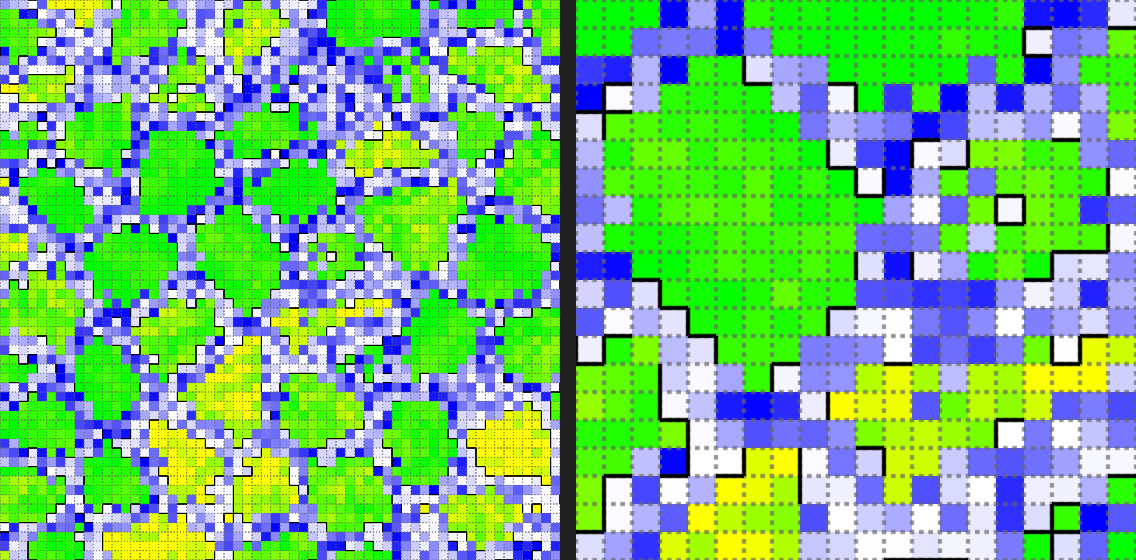
Left, the full canvas; right, a detail of the centre.
Reproduce this pattern procedurally as a three.js fragment shader.

```glsl
// Draws a gridded mosaic of green and yellow grains parted by ragged white and blue walls.
varying vec2 vUv;

float hash(vec2 p) {
  vec3 q = fract(vec3(p.xyx) * vec3(0.1031, 0.1030, 0.0973));
  q += dot(q, q.yzx + 33.33);
  return fract((q.x + q.y) * q.z);
}

// Tile state: x is 1 in a wall and 0 in a grain, y is the tone from 0 to 1
vec2 tileState(vec2 tile) {
  // Jittered sites on a lattice turned by 45 degrees, so walls run diagonally
  vec2 p = vec2(tile.x - tile.y, tile.x + tile.y) * 0.7071 / 9.0;
  vec2 base = floor(p);
  float nearest = 9.0, second = 9.0, grainSize = 0.0;
  for (int j = -2; j <= 2; j++) {
    for (int i = -2; i <= 2; i++) {
      vec2 site = base + vec2(float(i), float(j));
      vec2 jitter = vec2(hash(site + 71.0), hash(site + 137.0));
      float size = hash(site + 211.0);
      float d = length(site + 0.1 + 0.8 * jitter - p) - 0.28 * size;
      if (d < nearest) {
        second = nearest;
        nearest = d;
        grainSize = size;
      } else {
        second = min(second, d);
      }
    }
  }

  // Large grains turn yellow; walls beside small grains turn blue
  float ripeness = 0.05 + 0.95 * grainSize * grainSize;
  float grit = hash(tile + 17.0);
  float ragged = 0.23 + 0.2 * (hash(tile + 53.0) - 0.5);
  if (second - nearest < ragged) {
    float depth = clamp(grit + 0.3 * (0.4 - ripeness), 0.0, 1.0);
    return vec2(1.0, 1.0 - pow(depth, 1.5));
  }
  float drift = 0.12 * sin(tile.x * 0.55 + 2.0 * sin(tile.y * 0.4));
  float spread = 0.25 + 0.3 * smoothstep(0.1, 0.4, ripeness);
  return vec2(0.0, clamp(ripeness + drift + spread * (grit - 0.5), 0.0, 1.0));
}

vec3 tileColor(vec2 state) {
  return state.x > 0.5 ? vec3(state.y, state.y, 1.0) : vec3(state.y, 1.0, 0.0);
}

// 1 where a white wall tile meets a grain, or pure white meets deep blue
float outlined(vec2 a, vec2 b) {
  float wallTone = a.x > b.x ? a.y : b.y;
  float grainEdge = abs(a.x - b.x) * step(0.82, wallTone);
  float wallEdge = a.x * b.x * step(0.85, abs(a.y - b.y));
  return max(grainEdge, wallEdge);
}

void main() {
  vec2 p = vUv * 60.0;
  vec2 tile = floor(p);
  vec2 local = p - tile - 0.5;
  vec2 side = vec2(local.x < 0.0 ? -1.0 : 1.0, local.y < 0.0 ? -1.0 : 1.0);
  vec2 state = tileState(tile);
  vec3 color = tileColor(state);

  // Dotted grey grid
  vec2 line = 1.0 - smoothstep(0.035, 0.11, 0.5 - abs(local));
  vec2 dots = smoothstep(-0.5, 0.5, cos(p.yx * 6.2832 * 3.0));
  color = mix(color, vec3(0.4), 0.7 * max(line.x * dots.x, line.y * dots.y));

  // Solid black outlines on the two closest tile edges
  float edgeX = outlined(state, tileState(tile + vec2(side.x, 0.0)));
  float edgeY = outlined(state, tileState(tile + vec2(0.0, side.y)));
  color = mix(color, vec3(0.0), max(line.x * edgeX, line.y * edgeY));

  gl_FragColor = vec4(color, 1.0);
}
```
